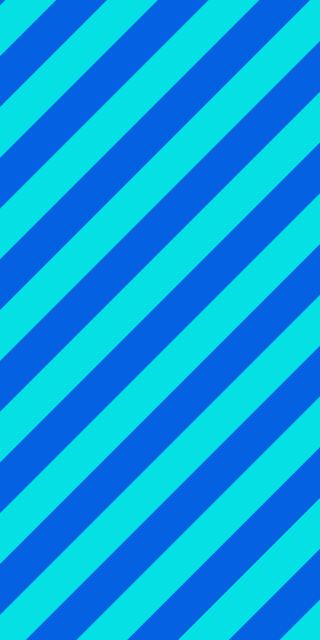
Give the GLSL for this pattern, as a Shadertoy shader.

```glsl
// Even diagonal stripes in two flat colours, rising to the right at 45 degrees.

#define PERIOD 0.1587       // stripe pair, measured along an edge, in canvas heights
#define START 0.0085        // first light stripe, measured from the top left corner
#define LIGHT_SHARE 0.5     // part of each period that is light
#define EDGE_PIXELS 1.6     // width of the smoothed edge
#define LIGHT_COLOR vec3(0.02, 0.878, 0.894)
#define DARK_COLOR vec3(0.016, 0.38, 0.886)

// Signed distance along the axis to the nearest stripe edge, positive inside.
float stripeDistance(float along) {
    float phase = (along - START) / PERIOD - 0.5 * LIGHT_SHARE;
    float fromCentre = abs(fract(phase + 0.5) - 0.5);
    return (0.5 * LIGHT_SHARE - fromCentre) * PERIOD;
}

void mainImage(out vec4 fragColor, in vec2 fragCoord) {
    vec2 uv = fragCoord / iResolution.y;

    // Constant along each stripe, growing from the top left corner.
    float along = uv.x + 1.0 - uv.y;

    // Antialiased coverage of the light stripes.
    float edge = EDGE_PIXELS / iResolution.y;
    float light = clamp(stripeDistance(along) / edge + 0.5, 0.0, 1.0);

    fragColor = vec4(mix(DARK_COLOR, LIGHT_COLOR, light), 1.0);
}
```
